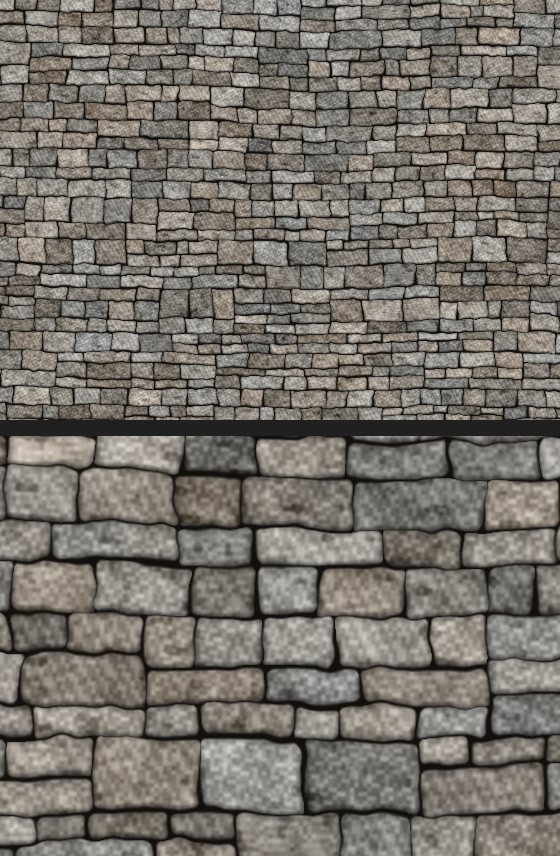
Top: the whole. Bottom: its middle third, enlarged.
Write a WebGL 1 fragment shader that draws this texture.

```glsl
precision highp float;
// A dry stone wall of weathered grey and brown blocks with thin dark joints.
// Uneven courses are split into sections, each section into rows and each row
// into stones; every stone is a tilted rounded box with its own tint and grain.

uniform vec2 u_resolution;

// Layout, in units of the canvas height
const float COURSE_HEIGHT = 0.072;
const float SECTION_WIDTH = 0.24;
const float ROW_HEIGHT = 0.036;
const float STONE_WIDTH = 0.071;
const float JITTER = 0.56;        // shift of the joints, share of a cell
const float JOINT = 0.0011;       // typical inset of a stone side
const float CORNER = 0.0046;
const float SOFTNESS = 0.0014;
const float TILT = 0.07;
const float LEAN = 0.20;
const float UNDULATION = 0.022;   // slow sag of the courses
const float ROUGHNESS = 0.0042;   // wobble of the outlines

// Colours and contrast
const vec3 STONE_GREY = vec3(0.592, 0.572, 0.550);
const vec3 COOL_TINT = vec3(-0.022, 0.002, 0.014);
const vec3 WARM_TINT = vec3(0.034, 0.000, -0.036);
const vec3 JOINT_DARK = vec3(0.075, 0.060, 0.050);
const float STONE_CONTRAST = 0.21;
const float GRAIN_CONTRAST = 1.0;
const float EDGE_SHADE = 0.70;

float hash(vec2 p) {
  return fract(sin(dot(p, vec2(127.1, 311.7))) * 43758.5);
}

float noise(vec2 p) {
  vec2 i = floor(p);
  vec2 f = fract(p);
  f = f * f * (3.0 - 2.0 * f);
  return mix(mix(hash(i), hash(i + vec2(1.0, 0.0)), f.x),
             mix(hash(i + vec2(0.0, 1.0)), hash(i + 1.0), f.x), f.y);
}

vec2 noise2(vec2 p) {
  return vec2(noise(p), noise(p + vec2(37.0, 71.0))) - 0.5;
}

// Jittered joint i of a span; both ends of the span stay fixed
float jointAt(float i, float count, float seed) {
  float inner = step(0.5, i) * step(i, count - 0.5);
  return i + inner * JITTER * (hash(vec2(i, seed)) - 0.5);
}

// Cuts a span into count parts: lower end, upper end and index of the part at x
vec3 split(float x, float lo, float hi, float count, float seed) {
  float unit = (hi - lo) / count;
  float t = (x - lo) / unit;
  float i = clamp(floor(t), 0.0, count - 1.0);
  if (t < jointAt(i, count, seed)) i = max(i - 1.0, 0.0);
  else if (t > jointAt(i + 1.0, count, seed)) i = min(i + 1.0, count - 1.0);
  return vec3(lo + unit * vec2(jointAt(i, count, seed),
                               jointAt(i + 1.0, count, seed)), i);
}

// Random number of parts whose size is near the target
float partCount(float span, float target, float seed) {
  return max(1.0, floor(span / target * mix(0.75, 1.3, hash(vec2(seed, 5.3))) + 0.5));
}

float childSeed(float index, float seed) {
  return 1.0 + 90.0 * hash(vec2(index + 0.37, seed));
}

float roundedBox(vec2 p, vec2 halfSize, float radius) {
  vec2 q = abs(p) - halfSize + radius;
  return length(max(q, 0.0)) + min(max(q.x, q.y), 0.0) - radius;
}

// Inset of two sides: mostly thin, now and then a wide gap
vec2 sideInset(float seed) {
  vec2 r = vec2(hash(vec2(seed, 1.7)), hash(vec2(seed, 8.9)));
  return JOINT * (0.45 + 2.2 * r * r * r);
}

// Mottling, fine grain and small dark pits
float grainAt(vec2 p) {
  vec2 slanted = vec2(p.x + 0.5 * p.y, p.y - 0.3 * p.x);
  float grain = 0.15 * (noise(p * 42.0) - 0.5);
  grain += 0.16 * (noise(slanted * vec2(95.0, 150.0)) - 0.5);
  grain += 0.20 * (noise(p * 290.0) - 0.5);
  return grain - 0.14 * smoothstep(0.70, 0.92, noise(p * 85.0 + 19.0));
}

void main() {
  vec2 p = gl_FragCoord.xy / u_resolution.y;
  float pixel = 1.0 / u_resolution.y;

  // Uneven courses and rough outlines
  vec2 w = p + 1.0;
  w.y += UNDULATION * (noise(p * 2.6) - 0.5);
  w += ROUGHNESS * (1.5 * noise2(p * 24.0) + noise2(p * 75.0));

  // Course, section, row, stone
  vec3 course = split(w.y, 0.0, COURSE_HEIGHT * 100.0, 100.0, 3.1);
  float seed = childSeed(course.z, 7.0);
  float shift = SECTION_WIDTH * hash(vec2(seed, 2.3));
  vec3 section = split(w.x, shift, shift + SECTION_WIDTH * 50.0, 50.0, seed);
  seed = childSeed(section.z, seed);
  float rows = partCount(course.y - course.x, ROW_HEIGHT, seed);
  vec3 row = split(w.y, course.x, course.y, rows, seed);
  seed = childSeed(row.z, seed);
  float stones = partCount(section.y - section.x, STONE_WIDTH, seed);
  vec3 stone = split(w.x, section.x, section.y, stones, seed);
  seed = childSeed(stone.z, seed);

  // Shape of the stone
  vec2 lower = vec2(stone.x, row.x) + sideInset(seed);
  vec2 upper = vec2(stone.y, row.y) - sideInset(seed + 3.0);
  vec2 halfSize = 0.5 * (upper - lower);
  vec2 local = w - 0.5 * (lower + upper);
  local += local.yx * vec2(LEAN, TILT) * (vec2(hash(vec2(seed, 4.1)), hash(vec2(seed, 6.7))) - 0.5);
  float d = roundedBox(local, halfSize, min(CORNER, 0.45 * min(halfSize.x, halfSize.y)));

  // Tone and tint of the stone
  vec3 color = STONE_GREY + STONE_CONTRAST * (hash(vec2(seed, 11.0)) - 0.5);
  float warmth = 0.75 * hash(vec2(seed, 13.0)) + 0.4 * (noise(p * 5.0 + 9.0) - 0.3);
  color += mix(COOL_TINT, WARM_TINT, warmth);
  color += GRAIN_CONTRAST * grainAt(p + seed);

  // Worn edges, lit from above
  float rim = 1.0 - smoothstep(0.0, 0.0055, -d);
  float facing = clamp(local.y / halfSize.y, -1.0, 1.0);
  color *= mix(1.0, EDGE_SHADE + 0.14 * facing, rim);

  float soft = max(SOFTNESS, 0.6 * pixel);
  float cover = 1.0 - smoothstep(-soft, soft, d);
  gl_FragColor = vec4(mix(JOINT_DARK, color, cover), 1.0);
}
```
